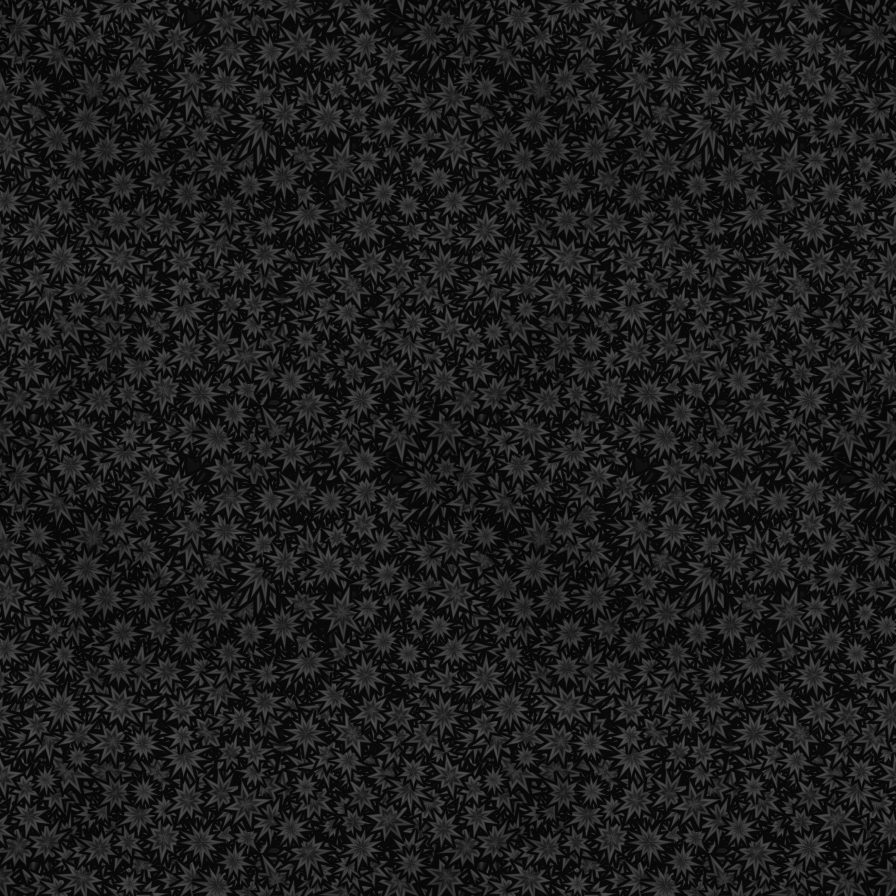
Give the GLSL for this pattern, as a Shadertoy shader.

```glsl
// Dark field of overlapping frost-like stars with sharp, faceted spikes.
// Wrapped jittered grids, from coarse to fine, are painted over each other;
// each star is shaded from the signed distance to its spike edges.

const float TAU = 6.2831853;
const float REPEATS = 2.0;     // whole tiles across the canvas
const int LAYERS = 6;
const float BLACK = 0.03;
const float MID_GREY = 0.163;

float hash(vec2 p) {
    vec3 q = fract(vec3(p.xyx) * 0.1031);
    q += dot(q, q.yzx + 33.33);
    return fract((q.x + q.y) * q.z);
}

// Smooth value noise on the unit tile, wrapping after `cells` cells
float wrappedNoise(vec2 p, float cells) {
    vec2 cell = floor(p * cells);
    vec2 f = fract(p * cells);
    f = f * f * (3.0 - 2.0 * f);
    float a = hash(mod(cell, cells));
    float b = hash(mod(cell + vec2(1, 0), cells));
    float c = hash(mod(cell + vec2(0, 1), cells));
    float d = hash(mod(cell + vec2(1, 1), cells));
    return mix(mix(a, b, f.x), mix(c, d, f.x), f.y);
}

// Grey tone (x) and coverage (y) of one star centred on the origin
vec2 star(vec2 p, float radius, vec2 seed, float pixel) {
    float r = length(p);
    if (r > radius) return vec2(0.0);

    // Fold the plane into half a spike
    float spikes = floor(mix(8.0, 14.0, hash(seed + 3.1)));
    float turn = fract(atan(p.y, p.x) / TAU + hash(seed + 7.7)) * spikes;
    float spike = floor(turn);
    float side = fract(turn) - 0.5;
    float angle = abs(side) * TAU / spikes;
    vec2 q = r * vec2(cos(angle), sin(angle));

    // Signed distance to the edge from valley to tip
    float halfSector = 0.5 * TAU / spikes;
    vec2 tip = vec2(radius * mix(0.6, 0.97, hash(seed + spike * 1.7)), 0.0);
    vec2 valley = 0.38 * radius * vec2(cos(halfSector), sin(halfSector));
    vec2 edge = tip - valley;
    float dist = dot(q - tip, normalize(vec2(-edge.y, edge.x)));

    // Nested outlines that calm down towards the core, plus random facets
    float period = max(0.085 * radius, 0.0105);
    float bands = cos(TAU * (-dist / period - 0.3));
    float core = 1.0 - smoothstep(0.1 * radius, 0.5 * radius, r);
    float facet = hash(seed + vec2(spike * 2.3, step(0.0, side) + 11.0)) - 0.5;
    float tone = MID_GREY + 0.08 * bands * (1.0 - 0.55 * core)
               + 0.09 * facet * (1.0 - 0.4 * core);

    // Dark rim around the spikes
    float rim = 0.04 * radius + 0.002;
    tone = mix(tone, BLACK, smoothstep(-0.5 * pixel, pixel, dist));
    float cover = 1.0 - smoothstep(rim, rim + 1.5 * pixel, dist);
    cover *= 1.0 - smoothstep(0.9 * radius, radius, r);
    return vec2(tone, cover);
}

// Paint one wrapped grid of stars over the given tone
float paintLayer(float tone, vec2 p, float layer, float pixel) {
    float cells = 5.0 + 2.0 * layer;
    vec2 home = floor(p * cells);
    for (int y = -1; y <= 1; y++) {
        for (int x = -1; x <= 1; x++) {
            vec2 cell = home + vec2(x, y);
            vec2 id = mod(cell, cells);
            vec2 seed = id + 37.0 * (layer + 1.0);
            vec2 jitter = vec2(hash(seed + 0.3), hash(seed + 19.9));
            vec2 centre = (cell + jitter) / cells;

            // Fewer stars in the darker patches
            float patchiness = wrappedNoise((id + 0.5) / cells, 4.0);
            float density = mix(0.3, 0.8, patchiness) + 0.4 / (1.0 + layer);
            if (hash(seed + 5.5) > density) continue;

            float radius = mix(0.55, 1.0, hash(seed + 13.3)) / cells;
            vec2 paint = star(p - centre, radius, seed, pixel);
            tone = mix(tone, paint.x, paint.y);
        }
    }
    return tone;
}

void mainImage(out vec4 fragColor, in vec2 fragCoord) {
    vec2 p = fract(fragCoord / iResolution.xy * REPEATS);
    float pixel = REPEATS / iResolution.y;

    // Murky ground behind the stars
    float tone = mix(BLACK, 0.12, wrappedNoise(p, 24.0));
    for (int i = 0; i < LAYERS; i++) {
        tone = paintLayer(tone, p, float(i), pixel);
    }

    // Broad, gentle light and dark patches
    tone *= mix(0.86, 1.12, wrappedNoise(p, 5.0));
    fragColor = vec4(vec3(tone), 1.0);
}
```
